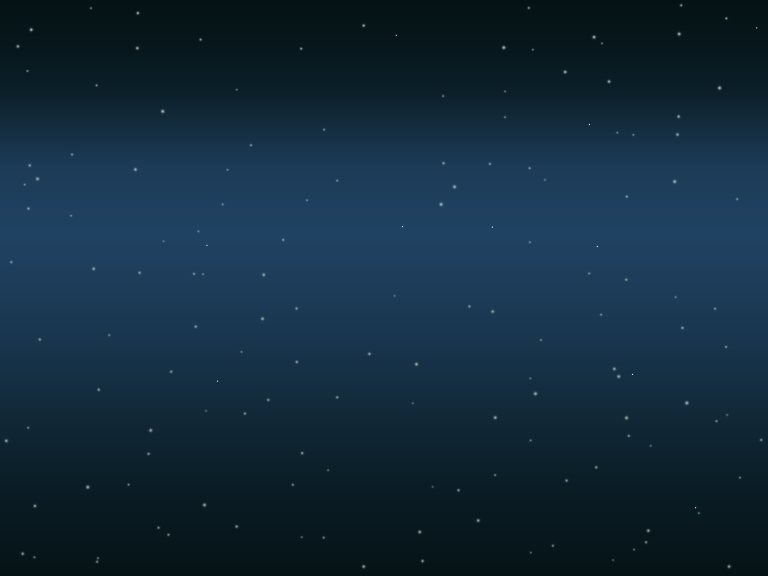
Give the GLSL for this background, as a Shadertoy shader.

```glsl
// Night sky: a soft blue horizontal band fading to near black, scattered with small pale stars.

const vec3 NIGHT_COLOR = vec3(0.016, 0.071, 0.080);
const vec3 BAND_COLOR = vec3(0.126, 0.260, 0.386);
const vec3 WARM_STAR = vec3(0.82, 0.85, 0.78);
const vec3 COOL_STAR = vec3(0.70, 0.87, 0.92);

// Band profile: x is the height in the canvas, y the share of the band colour.
const int STOP_COUNT = 10;
const vec2 BAND_STOPS[STOP_COUNT] = vec2[](
    vec2(0.00, 0.02), vec2(0.14, 0.19), vec2(0.30, 0.50), vec2(0.42, 0.75),
    vec2(0.59, 1.00), vec2(0.71, 0.85), vec2(0.77, 0.59), vec2(0.84, 0.27),
    vec2(0.92, 0.09), vec2(1.00, 0.00));

// Star layers: cells per canvas height, share of filled cells.
const int LAYER_COUNT = 3;
const vec2 STAR_LAYERS[LAYER_COUNT] = vec2[](
    vec2(9.0, 0.70), vec2(10.0, 0.48), vec2(4.0, 0.50));
const int PINPOINT_LAYER = 2;

const float CELL_MARGIN = 0.08;
const float MIN_RADIUS = 0.0019;
const float MAX_RADIUS = 0.0029;
const float PINPOINT_RADIUS = 0.0011;
const float FAINT_GLOW = 0.36;
const float BRIGHT_GLOW = 0.76;

// Sine-free hash: three values in 0..1 from a cell and a seed.
vec3 hash3(vec3 p) {
    p = fract(p * vec3(0.1031, 0.1030, 0.0973));
    p += dot(p, p.yxz + 33.33);
    return fract((p.xxy + p.yxx) * p.zyx);
}

float bandAmount(float height) {
    float amount = BAND_STOPS[0].y;
    for (int i = 1; i < STOP_COUNT; i++) {
        vec2 low = BAND_STOPS[i - 1];
        vec2 high = BAND_STOPS[i];
        float t = clamp((height - low.x) / (high.x - low.x), 0.0, 1.0);
        amount += (high.y - low.y) * t;
    }
    return amount;
}

// Returns star colour in rgb and coverage in a.
vec4 starLayer(vec2 p, int layer, float pixel) {
    float cells = STAR_LAYERS[layer].x;
    vec2 cell = floor(p * cells);
    float seed = float(layer) * 17.0 + 5.0;
    vec3 place = hash3(vec3(cell, seed));
    vec3 look = hash3(vec3(cell + 41.0, seed + 29.0));

    vec2 center = (cell + mix(vec2(CELL_MARGIN), vec2(1.0 - CELL_MARGIN), place.xy)) / cells;
    float present = step(place.z, STAR_LAYERS[layer].y);
    float size = look.x * look.x;
    float radius = mix(MIN_RADIUS, MAX_RADIUS, size);
    float glow = mix(FAINT_GLOW, BRIGHT_GLOW, look.x) + 0.10 * smoothstep(0.5, 1.0, center.y);
    vec3 color = mix(COOL_STAR, WARM_STAR, look.y);

    if (layer == PINPOINT_LAYER) {
        radius = PINPOINT_RADIUS;
        glow = 0.9;
        color = vec3(1.0);
    }

    // Keep the falloff wide enough to stay smooth on small canvases.
    radius = max(radius, 0.6 * pixel);
    float d = length(p - center) / radius;
    return vec4(color, present * min(glow, 1.0) * exp(-d * d));
}

void mainImage(out vec4 fragColor, in vec2 fragCoord) {
    vec2 p = fragCoord / iResolution.y;
    float pixel = 1.0 / iResolution.y;

    // Sky gradient
    vec3 color = mix(NIGHT_COLOR, BAND_COLOR, bandAmount(p.y));

    // Stars
    for (int i = 0; i < LAYER_COUNT; i++) {
        vec4 star = starLayer(p, i, pixel);
        color = mix(color, star.rgb, star.a);
    }

    fragColor = vec4(color, 1.0);
}
```
